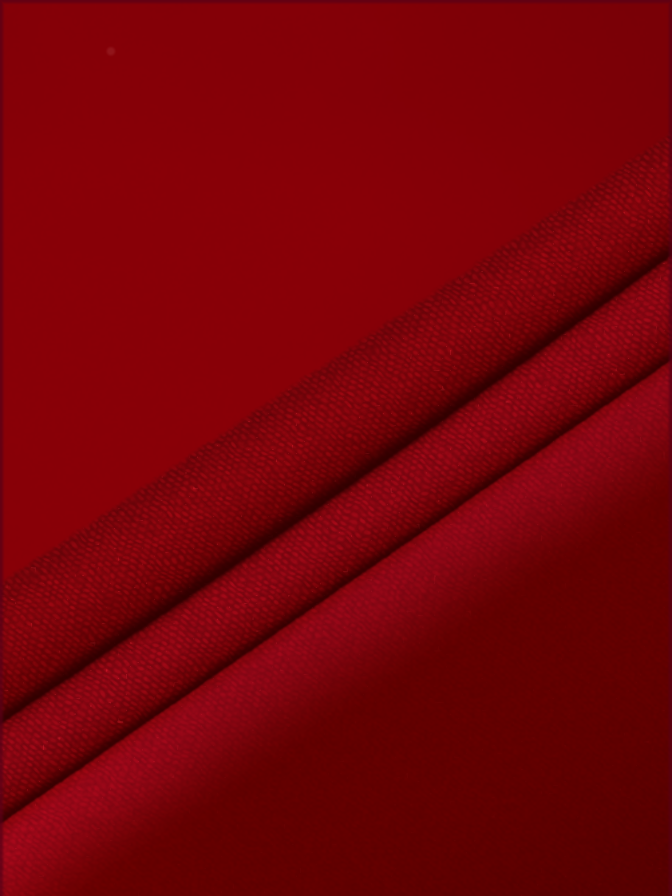
Reproduce this texture procedurally as a Shadertoy shader.

```glsl
// Red knitted cloth: a smooth panel above three soft diagonal folds.

// Fold lines: height at the left side and slope, in canvas widths
const vec2 FOLD_TOP = vec2(0.465, 0.672);
const vec2 CREASE_UPPER = vec2(0.257, 0.698);
const vec2 CREASE_LOWER = vec2(0.108, 0.691);
const float FOLD_ANGLE = 0.604;

const vec3 PANEL_RED = vec3(0.535, 0.0, 0.028);
const vec3 PANEL_DIM = vec3(0.475, 0.0, 0.022);
const vec3 ROLL_RIM = vec3(0.445, 0.012, 0.035);
const vec3 ROLL_LIT = vec3(0.505, 0.015, 0.045);
const vec3 ROLL_ROSE = vec3(0.555, 0.025, 0.085);
const vec3 ROLL_SHADE = vec3(0.395, 0.0, 0.010);
const vec3 CLOTH_DEEP = vec3(0.385, 0.0, 0.0);
const vec3 CREASE_DARK = vec3(0.17, 0.0, 0.0);
const vec3 BORDER_TINT = vec3(0.34, 0.0, 0.09);

const vec2 STITCH_COUNT = vec2(115.0, 82.0);
const float STITCH_DEPTH = 0.085;
const float GRAIN_DEPTH = 0.07;
const float FUZZ_REACH = 0.006;

float hash(vec2 p) {
    vec3 q = fract(vec3(p.xyx) * 0.1031);
    q += dot(q, q.yzx + 33.33);
    return fract((q.x + q.y) * q.z);
}

float noise(vec2 p) {
    vec2 i = floor(p), f = fract(p);
    f = f * f * (3.0 - 2.0 * f);
    return mix(mix(hash(i), hash(i + vec2(1, 0)), f.x),
               mix(hash(i + vec2(0, 1)), hash(i + vec2(1, 1)), f.x), f.y);
}

float fbm(vec2 p) {
    float sum = 0.0, gain = 0.5;
    for (int i = 0; i < 4; i++) {
        sum += gain * noise(p);
        p = p * 2.03 + 7.1;
        gain *= 0.5;
    }
    return sum;
}

float foldLine(vec2 fold, float x) { return fold.x + fold.y * x; }

// Slanted loops in staggered columns, centred around zero
float stitches(vec2 p) {
    float c = cos(FOLD_ANGLE), s = sin(FOLD_ANGLE);
    vec2 q = vec2(c * p.x + s * p.y, c * p.y - s * p.x) * STITCH_COUNT;
    q += 0.7 * vec2(noise(p * 45.0), noise(p * 45.0 + 19.0));
    q.x += 0.45 * q.y;
    q.y += 0.5 * mod(floor(q.x), 2.0);
    vec2 cell = fract(q) - 0.5;
    float loopShape = 1.0 - smoothstep(0.12, 0.58, length(cell * vec2(1.15, 0.85)));
    return (loopShape - 0.42) * (0.65 + 0.7 * hash(floor(q)));
}

// Dark, narrow valley with a wider shadow on its upper side
float creaseShadow(float above, float width) {
    float side = above > 0.0 ? width : width * 0.3;
    return exp(-above * above / (side * side));
}

void mainImage(out vec4 fragColor, in vec2 fragCoord) {
    vec2 p = fragCoord / iResolution.x;
    float top = iResolution.y / iResolution.x;
    float pixel = 1.0 / iResolution.x;
    float cloud = fbm(p * 5.0) - 0.47;
    float fuzz = (fbm(p * 75.0) - 0.47) * FUZZ_REACH;

    float foldY = foldLine(FOLD_TOP, p.x) + 0.008 * sin(p.x * 6.2832) * (p.x - 0.4);
    float upperY = foldLine(CREASE_UPPER, p.x) - 0.009 * sin(3.1416 * p.x);
    float lowerY = foldLine(CREASE_LOWER, p.x);
    float belowFold = foldY - p.y + fuzz * 1.6;
    float aboveUpper = p.y - upperY + fuzz * 0.5;
    float aboveLower = p.y - lowerY + fuzz * 0.5;

    // Smooth back panel
    float dim = smoothstep(0.35, 1.1, p.x) * 0.8 + 0.25 * smoothstep(1.0, top, p.y);
    vec3 panel = mix(PANEL_RED, PANEL_DIM, clamp(dim + cloud * 0.35, 0.0, 1.0));

    // Upper roll
    float t = clamp(belowFold / (foldY - upperY), 0.0, 1.0);
    vec3 upper = mix(ROLL_RIM, ROLL_LIT, smoothstep(0.0, 0.3, t));
    upper = mix(upper, ROLL_SHADE, smoothstep(0.42, 0.95, t));

    // Middle roll
    t = clamp(-aboveUpper / (upperY - lowerY), 0.0, 1.0);
    vec3 middle = mix(ROLL_RIM, mix(ROLL_LIT, ROLL_ROSE, 0.55), smoothstep(0.0, 0.22, t));
    middle = mix(middle, ROLL_SHADE, smoothstep(0.42, 0.98, t));

    // Lower roll flattening into the deep cloth
    float depth = max(-aboveLower, 0.0);
    vec3 lower = mix(ROLL_LIT, ROLL_ROSE, smoothstep(0.0, 0.03, depth));
    float fade = smoothstep(0.035, 0.21, depth + cloud * 0.03);
    lower = mix(lower, CLOTH_DEEP, fade);
    lower *= 1.0 - 0.14 * smoothstep(0.35, 0.9, depth) + 0.08 * (1.0 - smoothstep(0.0, 0.4, p.x));

    // Layer the folds from back to front
    float soft = pixel + 0.002;
    float inUpper = smoothstep(-0.007, 0.007, belowFold);
    float inMiddle = smoothstep(-soft, soft, -aboveUpper);
    float inLower = smoothstep(-soft, soft, -aboveLower);
    vec3 col = mix(mix(mix(panel, upper, inUpper), middle, inMiddle), lower, inLower);

    // Knit, grain and bright lint
    float knit = inUpper * mix(1.0, 0.55 - 0.4 * fade, inLower);
    float grain = noise(p * 240.0) + 0.5 * noise(p * 120.0) - 0.75;
    float weave = stitches(p) * STITCH_DEPTH * 2.0 * knit;
    col *= 1.0 + weave + grain * GRAIN_DEPTH * (0.1 + 1.4 * knit + 0.5 * inLower);
    col += vec3(0.035, 0.018, 0.022) * knit * max(weave * 4.0 + grain * 0.4, 0.0);
    float lint = smoothstep(0.93, 1.0, noise(p * 170.0 + 31.0));
    col += vec3(0.12, 0.045, 0.05) * lint * knit;

    // Shadows inside the two creases
    float shade = creaseShadow(aboveUpper - 0.002, 0.017 + 0.005 * sin(3.1416 * p.x));
    col = mix(col, CREASE_DARK, 0.88 * shade);
    shade = creaseShadow(aboveLower - 0.002, 0.013);
    col = mix(col, CREASE_DARK, 0.78 * shade);

    // Small fleck on the panel and the tinted outer border
    float fleck = 1.0 - smoothstep(0.003, 0.009, length(p - vec2(0.165, 1.257)));
    col = mix(col, vec3(0.60, 0.13, 0.15), 0.6 * fleck);
    float rim = min(min(p.x, 1.0 - p.x), top - p.y);
    col = mix(col, BORDER_TINT, 0.7 * (1.0 - smoothstep(0.001, 0.008, rim)));

    fragColor = vec4(clamp(col, 0.0, 1.0), 1.0);
}
```
